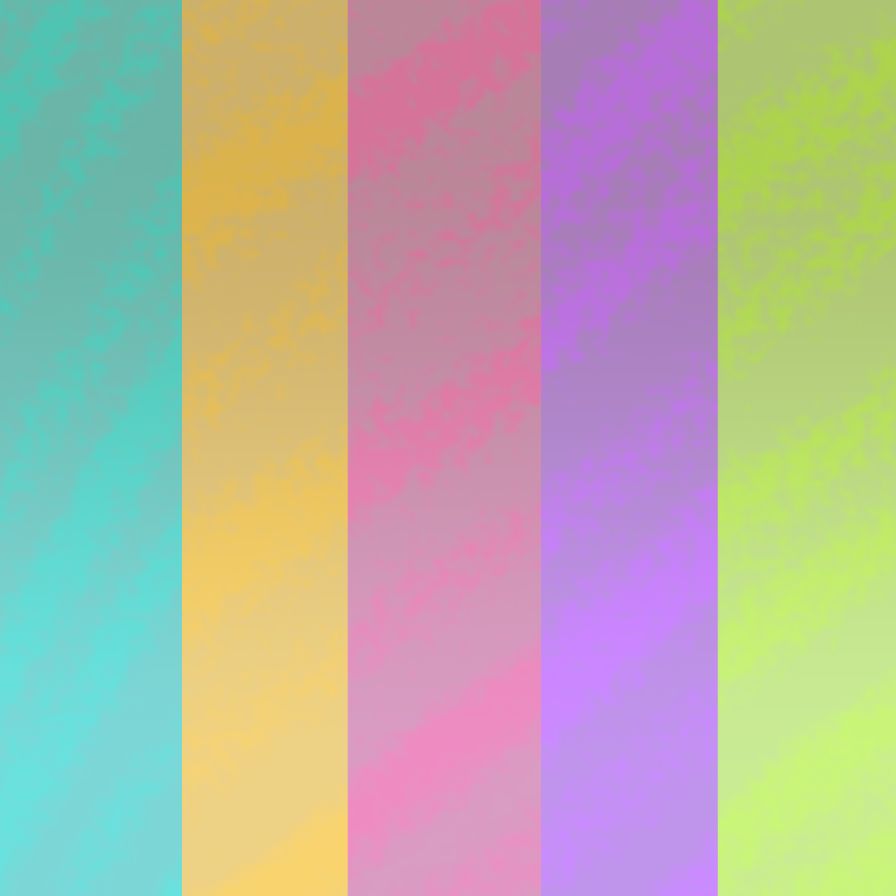
Give the GLSL for this background, as a Shadertoy shader.

```glsl
// Five vertical pastel stripes, each brightening toward the bottom.
// Slanted bands of a stronger tint cross every stripe; two cosine waves place
// the bands, and gradient noise bends them and breaks them into fine mottling.

const float TAU = 6.2831853;

vec2 hashGradient(vec2 cell) {
    vec3 p = fract(vec3(cell.xyx) * vec3(0.1031, 0.1030, 0.0973));
    p += dot(p, p.yzx + 33.33);
    float angle = TAU * fract((p.x + p.y) * p.z);
    return vec2(cos(angle), sin(angle));
}

// Gradient noise, roughly -0.7 to 0.7
float gradientNoise(vec2 p) {
    vec2 cell = floor(p);
    vec2 f = p - cell;
    vec2 blend = f * f * f * (f * (f * 6.0 - 15.0) + 10.0);
    vec2 e = vec2(0.0, 1.0);
    float a = dot(hashGradient(cell), f);
    float b = dot(hashGradient(cell + e.yx), f - e.yx);
    float c = dot(hashGradient(cell + e.xy), f - e.xy);
    float d = dot(hashGradient(cell + e.yy), f - e.yy);
    return mix(mix(a, b, blend.x), mix(c, d, blend.x), blend.y);
}

// Cosine wave with a crest at the given position; wave = (period, crest)
float crestWave(float position, vec2 wave) {
    return cos(TAU * (position - wave.y) / wave.x);
}

// Amount of tint inside the slanted bands; p is measured from the top
float tintMask(vec2 p, float slope, vec2 fineWave, vec2 broadWave) {
    float across = p.y + slope * p.x;
    float along = p.x - slope * p.y;
    float bend = gradientNoise(vec2(across * 9.0, along * 3.0) + 17.0 * slope);
    float position = across + 0.035 * bend;
    float bands = 0.50 * crestWave(position, fineWave)
                + 0.38 * crestWave(position, broadWave);

    // Fine mottling, gentler toward the bottom
    float mottle = gradientNoise(p * 52.0 + 31.0 * slope)
                 + 0.5 * gradientNoise(p * 104.0 + 7.0);
    mottle *= mix(1.15, 0.6, smoothstep(0.4, 0.9, p.y));
    return smoothstep(-0.55, 0.95, bands + 0.45 * bend + mottle);
}

// Paints everything right of the left edge, over the colour below it
vec3 addStripe(vec3 below, vec2 p, float left, vec3 base, vec3 lift, vec3 tint,
               float slope, vec2 fineWave, vec2 broadWave) {
    float light = smoothstep(0.17, 0.87, p.y);
    float mask = tintMask(p - vec2(left, 0.0), slope, fineWave, broadWave);
    vec3 color = base + lift * light + tint * mask * mix(1.0, 0.75, light);
    float pixel = 1.0 / iResolution.x;
    return mix(below, color, smoothstep(-0.5 * pixel, 0.5 * pixel, p.x - left));
}

void mainImage(out vec4 fragColor, in vec2 fragCoord) {
    vec2 uv = fragCoord / iResolution.xy;
    vec2 p = vec2(uv.x, 1.0 - uv.y);
    vec3 color = vec3(0.0);

    // Teal, gold, pink, violet and lime, from left to right
    color = addStripe(color, p, -0.001,
        vec3(0.42, 0.71, 0.66), vec3(0.07, 0.13, 0.18), vec3(-0.11, 0.06, 0.04),
        1.7, vec2(0.202, 0.143), vec2(0.78, 0.80));
    color = addStripe(color, p, 0.203,
        vec3(0.80, 0.69, 0.42), vec3(0.13, 0.13, 0.10), vec3(0.06, 0.01, -0.12),
        0.7, vec2(0.206, 0.040), vec2(0.443, 0.234));
    color = addStripe(color, p, 0.388,
        vec3(0.73, 0.53, 0.60), vec3(0.12, 0.08, 0.16), vec3(0.11, -0.08, 0.00),
        0.7, vec2(0.189, 0.160), vec2(0.378, 0.534));
    color = addStripe(color, p, 0.604,
        vec3(0.65, 0.49, 0.71), vec3(0.10, 0.09, 0.21), vec3(0.07, -0.06, 0.14),
        0.9, vec2(0.195, 0.202), vec2(0.482, 0.290));
    color = addStripe(color, p, 0.801,
        vec3(0.68, 0.77, 0.45), vec3(0.11, 0.15, 0.13), vec3(0.00, 0.06, -0.15),
        0.7, vec2(0.185, 0.566), vec2(0.378, 0.651));

    fragColor = vec4(clamp(color, 0.0, 1.0), 1.0);
}
```
